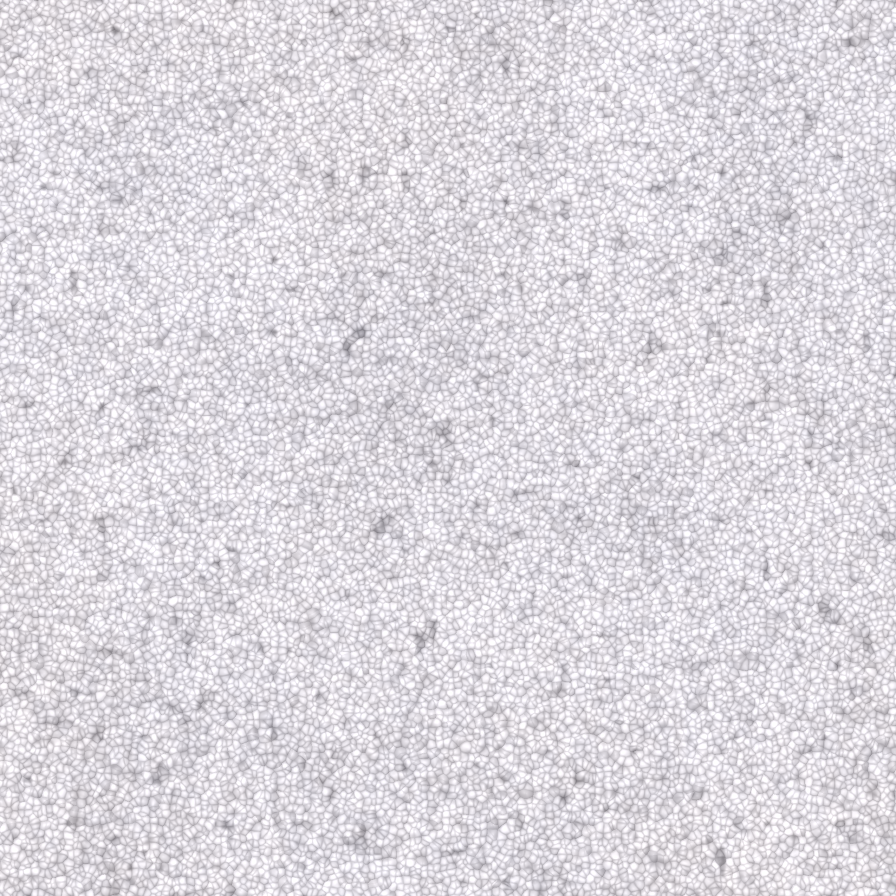
A Shadertoy shader for this texture:

```glsl
#define GRAINS 138.0        // grains across the canvas
#define BASE 0.872          // mean brightness
#define DOME_SHADE 0.20     // darkening away from a grain centre
#define CREVICE 0.10        // contrast of the gaps between grains
#define GRAIN_TONE 0.13     // brightness spread between grains
#define RELIEF 0.05         // side lighting on each grain
#define FIBRE 0.10          // fine mottling
#define PATCH 0.07          // broad uneven areas
#define PIT 0.17            // depth of scattered dark pits
#define TINT vec3(0.008, -0.008, 0.017)

// Integer hash giving three values in 0..1
vec3 hash3(vec2 cell, uint seed) {
    uvec3 v = uvec3(uvec2(ivec2(cell)), seed) * 1664525u + 1013904223u;
    v.x += v.y * v.z; v.y += v.z * v.x; v.z += v.x * v.y;
    v ^= v >> 16u;
    v.x += v.y * v.z; v.y += v.z * v.x; v.z += v.x * v.y;
    return vec3(v >> 8u) / 16777216.0;
}

float valueNoise(vec2 p, uint seed) {
    vec2 i = floor(p), f = fract(p);
    f = f * f * (3.0 - 2.0 * f);
    float low = mix(hash3(i, seed).x, hash3(i + vec2(1, 0), seed).x, f.x);
    float high = mix(hash3(i + vec2(0, 1), seed).x, hash3(i + vec2(1, 1), seed).x, f.x);
    return mix(low, high, f.y);
}

// Rounded, irregular grains with shaded gaps
float grainShade(vec2 p) {
    p += 0.5 * (vec2(valueNoise(p * 0.8, 1u), valueNoise(p * 0.8, 2u)) - 0.5);
    vec2 cell = floor(p), nearestOffset = vec2(0);
    float nearest = 8.0, second = 8.0, tone = 0.5;
    for (int y = -1; y <= 1; y++)
    for (int x = -1; x <= 1; x++) {
        vec2 neighbour = cell + vec2(x, y);
        vec3 rnd = hash3(neighbour, 3u);
        vec2 offset = p - neighbour - rnd.xy;
        float d = length(offset);
        if (d < nearest) {
            second = nearest;
            nearest = d;
            nearestOffset = offset;
            tone = rnd.z;
        } else {
            second = min(second, d);
        }
    }
    float gap = smoothstep(0.0, 0.5, second - nearest);
    return CREVICE * (gap - 0.6) - DOME_SHADE * (nearest - 0.45)
         + GRAIN_TONE * (tone - 0.5)
         + RELIEF * dot(nearestOffset, vec2(-0.6, 0.8));
}

float surface(vec2 uv) {
    float fibre = valueNoise(uv * GRAINS * 1.6, 4u) - 0.5;
    float patches = 0.5 * valueNoise(uv * 7.0, 5u) + 0.5 * valueNoise(uv * 24.0, 6u) - 0.5;
    float pits = smoothstep(0.80, 1.0, valueNoise(uv * 62.0, 7u));
    return BASE + grainShade(uv * GRAINS) + FIBRE * fibre + PATCH * patches - PIT * pits;
}

void mainImage(out vec4 fragColor, in vec2 fragCoord) {
    // Four samples per pixel smooth the grain edges
    float brightness = 0.0;
    for (int i = 0; i < 4; i++) {
        vec2 jitter = vec2(i & 1, i >> 1) * 0.5 - 0.25;
        brightness += 0.25 * surface((fragCoord + jitter) / iResolution.y);
    }

    // Cool white with a faint drift toward warm
    vec2 uv = fragCoord / iResolution.y;
    float warmth = valueNoise(uv * 5.0, 8u) + valueNoise(uv * 70.0, 9u) - 1.0;
    vec3 color = brightness + TINT + warmth * vec3(0.006, 0.0, -0.010);
    fragColor = vec4(clamp(color, 0.0, 1.0), 1.0);
}
```
